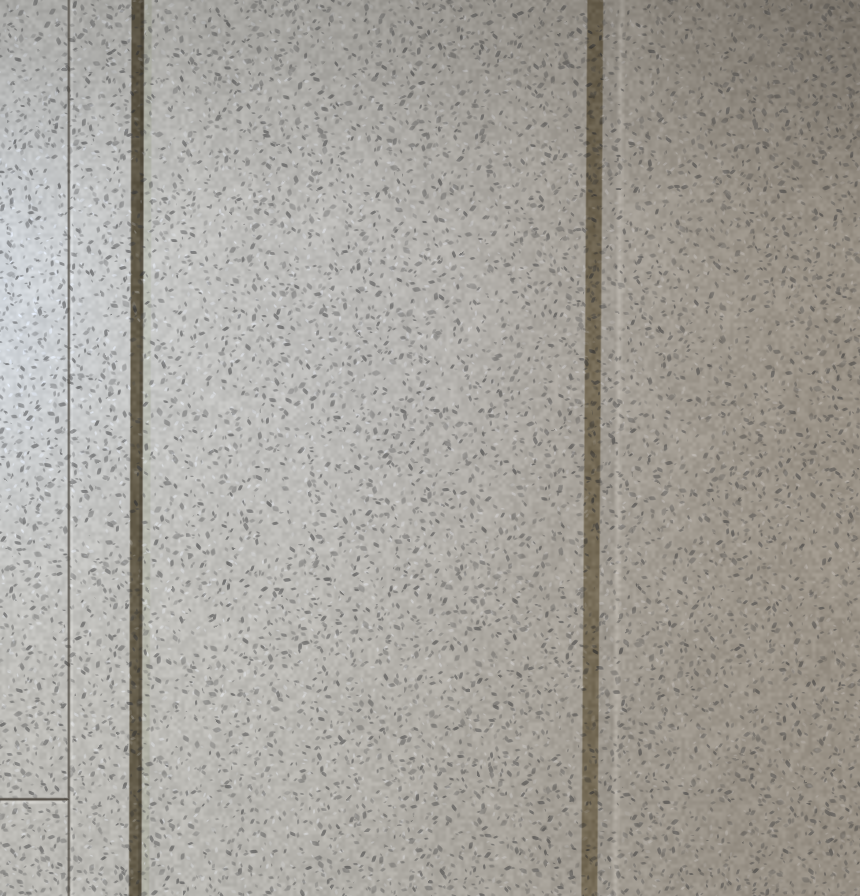
Reproduce this texture procedurally as a Shadertoy shader.

```glsl
const vec3 LIT_STONE = vec3(0.750, 0.745, 0.725);
const vec3 SHADED_STONE = vec3(0.605, 0.575, 0.530);
const vec3 COOL_GLOW = vec3(0.065, 0.090, 0.130);
const vec3 DARK_FLAKE = vec3(0.37, 0.37, 0.37);
const vec3 PALE_FLAKE = vec3(0.90, 0.91, 0.93);
const vec3 LEFT_GROOVE = vec3(0.40, 0.37, 0.30);
const vec3 RIGHT_GROOVE = vec3(0.46, 0.42, 0.34);
const vec3 SEAM_COLOR = vec3(0.30, 0.28, 0.25);

const float SEAM_X = 0.080;
const float SEAM_Y = 0.108;
const float SEAM_HALF_WIDTH = 0.0013;
const float LEFT_GROOVE_X = 0.150;
const float LEFT_GROOVE_WIDTH = 0.0145;
const float LEFT_LIP_WIDTH = 0.009;
const float RIGHT_GROOVE_X = 0.676;
const float RIGHT_GROOVE_WIDTH = 0.0185;
const float BEVEL_WIDTH = 0.024;
const float FLAKE_CELL = 0.0125;
const float FLAKE_RADIUS = 0.0033;
const float GRAIN_SCALE = 240.0;
const float GRAIN_STRENGTH = 0.075;

vec3 hash3(vec2 p) {
    vec3 q = fract(vec3(p.xyx) * vec3(0.1031, 0.1030, 0.0973));
    q += dot(q, q.yxz + 33.33);
    return fract((q.xxy + q.yzz) * q.zyx);
}

float valueNoise(vec2 p) {
    vec2 cell = floor(p);
    vec2 f = fract(p);
    f = f * f * (3.0 - 2.0 * f);
    float low = mix(hash3(cell).x, hash3(cell + vec2(1, 0)).x, f.x);
    float high = mix(hash3(cell + vec2(0, 1)).x, hash3(cell + vec2(1, 1)).x, f.x);
    return mix(low, high, f.y);
}

// Soft-edged interval from a to b
float band(float x, float a, float b, float soft) {
    return smoothstep(a - soft, a + soft, x) * (1.0 - smoothstep(b - soft, b + soft, x));
}

// Coverage of randomly turned, angular flakes on a jittered grid
float flakes(vec2 p, float cellSize, float radius, float density, float seed, float soft) {
    vec2 home = floor(p / cellSize);
    float coverage = 0.0;
    for (int j = -1; j <= 1; j++) {
        for (int i = -1; i <= 1; i++) {
            vec2 cell = home + vec2(i, j);
            vec3 place = hash3(cell + seed);
            vec3 form = hash3(cell + seed + 71.7);
            float angle = 6.2832 * form.x;
            vec2 axis = vec2(cos(angle), sin(angle));
            vec2 d = p - (cell + place.xy) * cellSize;
            d = vec2(dot(d, axis), dot(d, vec2(-axis.y, axis.x)));
            d.x += 0.4 * d.y;
            d.y *= 1.2 + 0.8 * form.y;
            float size = radius * mix(0.5, 1.2, form.z);
            float shape = mix(length(d), max(abs(d.x), abs(d.y)), 0.5) - size;
            float flake = 1.0 - smoothstep(-soft, soft, shape);
            coverage = max(coverage, flake * step(place.z, density) * mix(0.45, 1.0, form.y));
        }
    }
    return coverage;
}

// Broad light falling from the left, fading to the upper right
vec3 stoneLight(vec2 uv) {
    vec3 color = mix(LIT_STONE, SHADED_STONE, smoothstep(0.15, 1.0, uv.x));
    vec2 glow = (uv - vec2(-0.02, 0.66)) / vec2(0.16, 0.26);
    color += COOL_GLOW * exp(-dot(glow, glow));
    vec2 sheen = (uv - vec2(0.42, 0.62)) / vec2(0.30, 0.30);
    color += vec3(0.016, 0.023, 0.038) * exp(-dot(sheen, sheen));
    color *= 1.0 - 0.14 * smoothstep(0.70, 1.05, uv.y);
    color *= 1.0 - 0.08 * smoothstep(0.72, 1.0, uv.x) * smoothstep(0.6, 1.0, uv.y);
    return color * (1.0 - 0.03 * smoothstep(0.35, 0.0, uv.y));
}

void mainImage(out vec4 fragColor, in vec2 fragCoord) {
    vec2 uv = fragCoord / iResolution.xy;
    vec2 p = fragCoord / iResolution.y;
    float soft = max(0.0013, 0.7 / iResolution.y);
    vec3 light = stoneLight(uv);
    vec3 color = light;

    // Grooves lean slightly to the right as they rise
    float leftX = uv.x - LEFT_GROOVE_X - 0.003 * uv.y;
    float rightX = uv.x - RIGHT_GROOVE_X - 0.007 * uv.y;
    float bevelEnd = RIGHT_GROOVE_WIDTH + BEVEL_WIDTH;

    // Raised lips and bevel
    float lip = band(leftX, LEFT_GROOVE_WIDTH, LEFT_GROOVE_WIDTH + LEFT_LIP_WIDTH, soft);
    color = mix(color, light * vec3(0.95, 0.96, 0.92), lip);
    color *= 1.0 - 0.03 * band(rightX, RIGHT_GROOVE_WIDTH, bevelEnd, soft);
    color += 0.08 * band(rightX, bevelEnd - 0.006, bevelEnd, 0.003);

    // Groove floors
    float topShade = 1.0 - 0.13 * smoothstep(0.5, 1.0, uv.y);
    float leftFloor = band(leftX, 0.0, LEFT_GROOVE_WIDTH, soft);
    float rightFloor = band(rightX, 0.0, RIGHT_GROOVE_WIDTH, soft);
    color = mix(color, LEFT_GROOVE * topShade, leftFloor);
    color = mix(color, RIGHT_GROOVE * topShade, rightFloor);
    color *= 1.0 - 0.15 * band(leftX, LEFT_GROOVE_WIDTH - 0.004, LEFT_GROOVE_WIDTH, soft);

    // Mineral flakes in loose clusters
    float inGroove = max(leftFloor, rightFloor);
    float cluster = mix(0.35, 0.85, valueNoise(p * 22.0));
    float dark = flakes(p, FLAKE_CELL, FLAKE_RADIUS, cluster, 11.0, soft);
    dark = max(dark, 0.75 * flakes(p, FLAKE_CELL * 0.8, FLAKE_RADIUS * 0.7, cluster, 137.0, soft));
    float pale = flakes(p, FLAKE_CELL, FLAKE_RADIUS * 0.7, 0.5, 293.0, soft);
    vec3 flakeLight = mix(vec3(1.0), light / LIT_STONE, 0.5) * (1.0 - 0.35 * inGroove);
    color = mix(color, PALE_FLAKE * light / LIT_STONE, 0.55 * pale * (1.0 - 0.6 * inGroove));
    color = mix(color, DARK_FLAKE * flakeLight, 0.74 * dark);
    color += GRAIN_STRENGTH * (valueNoise(p * GRAIN_SCALE) - 0.5);
    color += 0.02 * (valueNoise(p * 28.0) - 0.5);

    // Narrow joints between the left tiles, each with a lit edge
    float upright = band(uv.x, SEAM_X - SEAM_HALF_WIDTH, SEAM_X + SEAM_HALF_WIDTH, soft);
    float leftTile = step(uv.x, SEAM_X);
    float level = leftTile * band(uv.y, SEAM_Y - SEAM_HALF_WIDTH, SEAM_Y + SEAM_HALF_WIDTH, soft);
    color += 0.05 * band(uv.x, SEAM_X + 0.002, SEAM_X + 0.005, soft);
    color += 0.06 * leftTile * band(uv.y, SEAM_Y - 0.005, SEAM_Y - 0.002, soft);
    color = mix(color, SEAM_COLOR, max(0.75 * upright, 0.95 * level));

    fragColor = vec4(clamp(color, 0.0, 1.0), 1.0);
}
```
